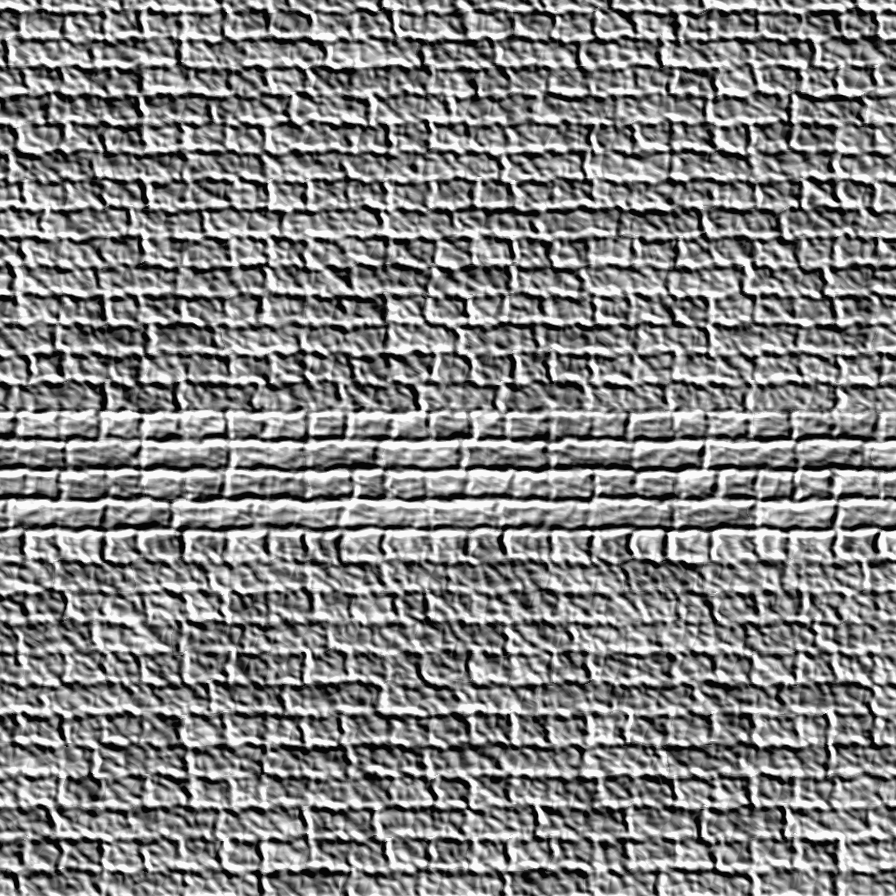
Write a WebGL 1 fragment shader that draws this texture map.

```glsl
precision highp float;
// Embossed grey masonry: about 30 courses, alternating 11 long and 22 short bricks.
// A height field of broken, worn joints plus streaked cellular grain is shaded by
// differencing it along a light direction that turns inside a middle band.

uniform vec2 u_resolution;

const float LONG_BRICKS = 11.0;
const float COURSES = 30.0;
const float JOINT_WIDTH = 0.0076;
const float RELIEF_STEP = 0.0027;

float hash(vec2 p) {
  return fract(sin(dot(p, vec2(41.3, 289.1))) * 4375.85);
}

vec2 hash2(vec2 p) {
  return vec2(hash(p), hash(p + 17.7));
}

// Distance to the nearest scattered feature point.
float cellular(vec2 p) {
  vec2 cell = floor(p);
  float nearest = 4.0;
  for (int j = -1; j <= 1; j++) {
    for (int i = -1; i <= 1; i++) {
      vec2 id = cell + vec2(float(i), float(j));
      vec2 delta = id + hash2(id) - p;
      nearest = min(nearest, dot(delta, delta));
    }
  }
  return sqrt(nearest);
}

// Layered sines that bend the joints.
vec2 wobble(vec2 p) {
  vec2 broad = sin(p.yx * vec2(61.0, 47.0) + p * 23.0);
  vec2 fine = sin(p.yx * vec2(203.0, 159.0) + p * 91.0 + 1.7);
  vec2 ragged = sin(p.yx * vec2(311.0, 287.0) - p * 137.0 + broad * 1.5);
  return broad * 0.0014 + fine * 0.0013 + ragged * 0.0008;
}

// Irregular patches of wear, from 0 to 1.
float wearPatches(vec2 p) {
  vec2 bent = p + 0.03 * sin(p.yx * vec2(37.0, 29.0));
  return 0.5 + 0.25 * (sin(bent.x * 53.0 + bent.y * 97.0) + sin(bent.x * 89.0 - bent.y * 71.0));
}

float bandMask(float down) {
  return smoothstep(0.435, 0.475, down) * (1.0 - smoothstep(0.585, 0.625, down));
}

// Courses counted downward, growing slightly taller toward the bottom.
float courseCoord(float y) {
  float down = 1.0 - y;
  return 0.63 + 32.2 * down - 2.0 * down * down;
}

float brickCount(float course) {
  return LONG_BRICKS * (1.0 + mod(course, 2.0));
}

float brickCoord(float x, float course) {
  float isShort = mod(course, 2.0);
  float alternate = mod(floor(course * 0.5), 2.0);
  float shift = mix(0.65 - 0.47 * alternate, 0.55, isShort);
  return x * brickCount(course) - shift + 0.16 * (hash(vec2(course, 3.0)) - 0.5);
}

float groove(float dist, float width) {
  return 1.0 - smoothstep(0.0, width, dist);
}

// Raised bricks with rounded corners between broken bed and upright joints.
float masonryHeight(vec2 p, float clean) {
  vec2 q = p + wobble(p) * mix(1.15, 0.75, clean);
  float row = courseCoord(q.y);
  float course = floor(row);
  float column = brickCoord(q.x, course);
  float bed = floor(row + 0.5);
  float edge = floor(column + 0.5);
  float edgeHash = hash(vec2(edge, course));
  float bedDist = abs(row - bed) / COURSES;
  float edgeDist = abs(column - edge - 0.24 * (edgeHash - 0.5)) / brickCount(course);

  float wear = wearPatches(q);
  float bedDepth = mix(0.38 + 0.62 * wear, 0.72 + 0.28 * wear, clean);
  float edgeDepth = 0.4 + 0.6 * hash(vec2(course, edge + 9.0));
  float width = JOINT_WIDTH * (0.8 + 0.4 * wear);
  return 1.0 - min(length(vec2(bedDepth * groove(bedDist, width),
                               edgeDepth * groove(edgeDist, width))), 1.0);
}

// Grain stretched along the falling diagonal, flatter inside the band.
float grainHeight(vec2 p, float clean) {
  vec2 slanted = vec2(p.x + p.y, p.x - p.y) * 0.707;
  float diagonal = cellular(slanted * vec2(98.0, 60.0) + wobble(p) * 110.0);
  float level = cellular(p * vec2(52.0, 104.0) + wobble(p.yx) * 90.0);
  return mix(diagonal, level, 0.25 + 0.35 * clean);
}

float brickTone(vec2 p) {
  float course = floor(courseCoord(p.y));
  float brick = floor(brickCoord(p.x, course));
  return hash(vec2(brick + 5.0, course)) - 0.5;
}

void main() {
  vec2 p = gl_FragCoord.xy / u_resolution;
  float down = 1.0 - p.y;
  float band = bandMask(down);
  vec2 light = normalize(mix(vec2(-0.67, -0.74), vec2(-0.48, 0.88), band));
  vec2 offset = light * RELIEF_STEP;

  // Relief: surfaces that fall toward the light are bright.
  float joints = masonryHeight(p - offset, band) - masonryHeight(p + offset, band);
  float grain = grainHeight(p - offset, band) - grainHeight(p + offset, band);

  // The zone under the band is the most worn.
  float worn = smoothstep(0.60, 0.64, down) * (1.0 - smoothstep(0.70, 0.82, down));
  float jointGain = 0.98 - 0.22 * worn;
  float grainGain = 0.98 - 0.08 * band + 0.08 * worn;

  float grey = 0.51 + 0.06 * band + joints * jointGain + grain * grainGain;
  grey += 0.2 * brickTone(p + wobble(p)) + 0.14 * (wearPatches(p.yx + 0.3) - 0.5);
  gl_FragColor = vec4(vec3(clamp(grey, 0.02, 0.98)), 1.0);
}
```
